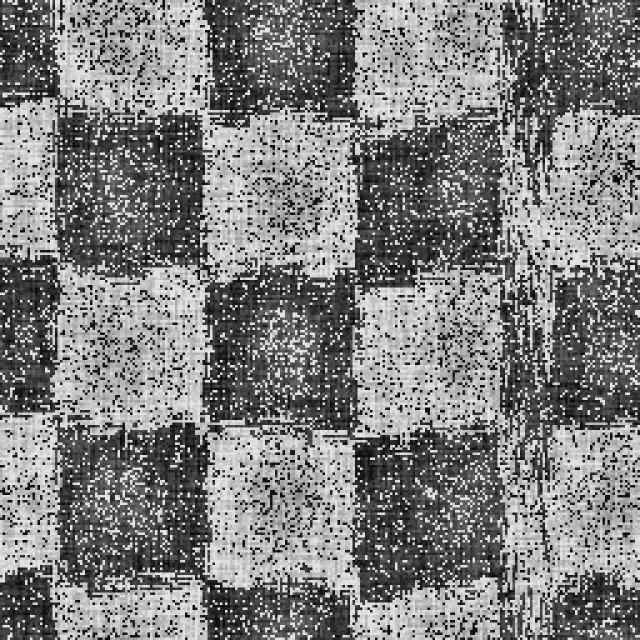
Give the GLSL for this pattern, as a Shadertoy shader.

```glsl
const float TAU = 6.2831853;
const float MOSAIC = 256.0;                   // square grains across the canvas
const vec2 PERIOD = vec2(0.2335, 0.2448);     // size of one check
const vec2 ORIGIN = vec2(0.0885, 0.178);      // first corner, from the top left
const vec2 TORN = vec2(0.782, 0.865);         // span of the shredded strip
const vec2 SAGGING = vec2(0.556, 0.648);      // span of the lowered strip
const float SIDE_FRAY = 0.013;
const float END_FRAY = 0.024;
const float EDGE_CONTRAST = 0.31;
const float CORE_CONTRAST = 0.17;
const float SPECKLE_CONTRAST = 0.41;
const float EDGE_SPECKLE = 0.08;
const float CORE_SPECKLE = 0.26;
const float WEAVE = 0.085;
const float GRAIN = 0.15;
const vec2 TONE_RANGE = vec2(0.05, 0.89);
const int SAMPLES = 2;

float hash(vec2 p) {
    vec3 q = fract(p.xyx * 0.1031);
    q += dot(q, q.yzx + 33.33);
    return fract((q.x + q.y) * q.z);
}

// Value of one thread, varying slowly along its length
float thread(float id, float along) {
    float a = TAU * hash(vec2(id, 3.0));
    float b = TAU * hash(vec2(id, 18.0));
    return 0.5 * (sin(along * 19.0 + a) + sin(along * 43.0 + b));
}

float strip(float x, vec2 span) {
    return smoothstep(span.x - 0.006, span.x + 0.006, x)
         * (1.0 - smoothstep(span.y - 0.006, span.y + 0.006, x));
}

// Frayed displacement of the check edges
vec2 fray(vec2 p, float warp, float weft) {
    float torn = strip(p.x, TORN);
    vec2 shift = vec2(SIDE_FRAY * warp + 0.006 * weft,
                      END_FRAY * weft + 0.012 * warp);
    shift.y += 0.007 * sin(p.x * 37.0 + 1.0) + 0.005 * sin(p.x * 83.0 + p.y * 9.0);
    shift.y += 0.03 * strip(p.x, SAGGING);
    shift.y -= 0.025 * (1.0 - smoothstep(0.08, 0.095, p.x));
    return shift + torn * vec2(0.045 * warp, 0.09 + 0.13 * warp);
}

// Faded patch inside a check, leaning to one side
float fadedCore(vec2 f, float column) {
    float lean = 0.24 * sin(column * 0.9 - 0.6);
    vec2 major = (f - vec2(0.5 + lean, 0.48)) / vec2(0.25, 0.36);
    vec2 minor = (f - vec2(0.5 - 1.3 * lean, 0.56)) / vec2(0.18, 0.32);
    return min(1.0, exp(-dot(major, major)) + 0.4 * exp(-dot(minor, minor)));
}

float fabric(vec2 uv) {
    vec2 grain = floor(uv * MOSAIC);
    vec2 p = (grain + 0.5) / MOSAIC;
    float warp = thread(grain.x, p.y);
    float weft = thread(grain.y + 311.0, p.x);

    // Alternating checks
    vec2 grid = (p - ORIGIN - fray(p, warp, weft)) / PERIOD;
    vec2 cell = floor(grid);
    float side = 2.0 * mod(cell.x + cell.y, 2.0) - 1.0;
    float core = fadedCore(grid - cell, cell.x);

    // Speckles take the opposite tone
    float contrast = mix(EDGE_CONTRAST, CORE_CONTRAST, core);
    if (hash(grain + 57.0) < mix(EDGE_SPECKLE, CORE_SPECKLE, core)) {
        side = -side;
        contrast = SPECKLE_CONTRAST;
    }

    // Woven lines and fine grain
    float tone = 0.5 + side * contrast;
    tone += WEAVE * (thread(grain.x + 701.0, p.y) + thread(grain.y + 907.0, p.x));
    tone += GRAIN * (hash(grain + 419.0) - 0.5);
    return clamp(tone, TONE_RANGE.x, TONE_RANGE.y);
}

void mainImage(out vec4 fragColor, in vec2 fragCoord) {
    // Average sub-pixel samples to smooth grain edges
    float total = 0.0;
    for (int j = 0; j < SAMPLES; j++)
    for (int i = 0; i < SAMPLES; i++) {
        vec2 offset = (vec2(i, j) + 0.5) / float(SAMPLES) - 0.5;
        vec2 uv = (fragCoord + offset) / iResolution.xy;
        total += fabric(vec2(uv.x, 1.0 - uv.y));
    }
    fragColor = vec4(vec3(total / float(SAMPLES * SAMPLES)), 1.0);
}
```
